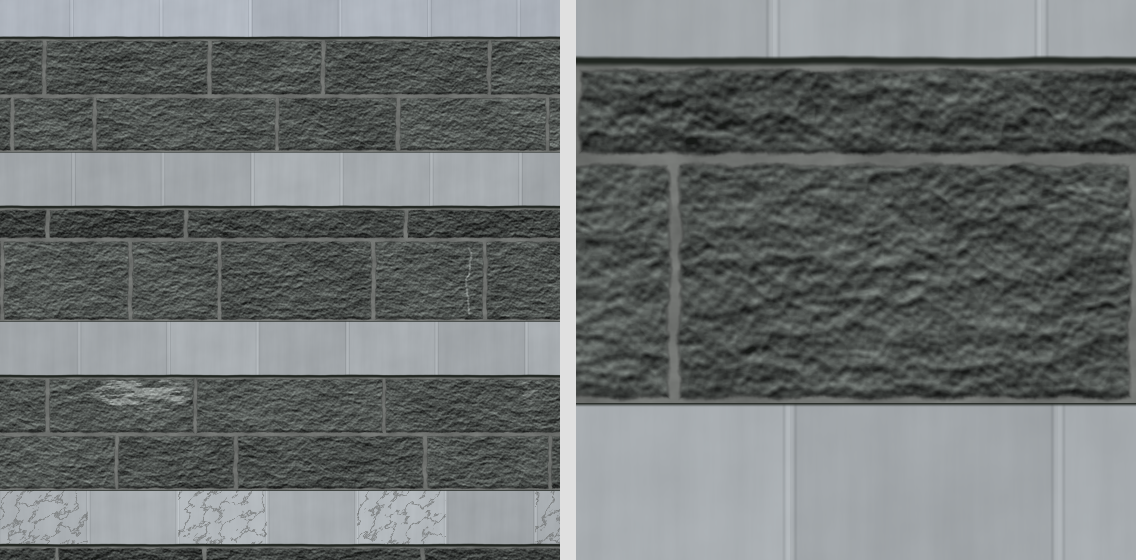
Left: the whole. Right: its middle third, enlarged.
Write a WebGL 1 fragment shader that draws this texture.

```glsl
precision highp float;
uniform vec2 u_resolution;

const float BAND_PITCH = 0.302;
const float SLAB_PITCH = 0.1597;
const float SLAB_HEIGHT = 0.0965;
const float SOFT = 0.0014;
const vec3 STONE = vec3(0.305, 0.322, 0.312);
const vec3 MORTAR = vec3(0.44, 0.45, 0.44);
const vec3 SHADOW = vec3(0.13, 0.15, 0.13);
const vec3 MARBLE = vec3(0.645, 0.665, 0.68);

vec2 hash2(vec2 p) {
  vec2 s = vec2(dot(p, vec2(127.1, 311.7)), dot(p, vec2(269.5, 183.3)));
  return fract(sin(s) * 43758.5);
}

// Distance to the nearest scattered cell point
float cells(vec2 p) {
  vec2 base = floor(p), f = p - base;
  float nearest = 2.0;
  for (int y = -1; y <= 1; y++) {
    for (int x = -1; x <= 1; x++) {
      vec2 o = vec2(float(x), float(y));
      vec2 d = o + hash2(base + o) - f;
      nearest = min(nearest, dot(d, d));
    }
  }
  return sqrt(nearest);
}

// Layered sines, roughly -1 to 1
float waves(vec2 p) {
  float sum = 0.0, amp = 0.5;
  for (int i = 0; i < 5; i++) {
    sum += amp * sin(p.x + 1.4 * sin(p.y));
    p = mat2(0.8, 0.6, -0.6, 0.8) * p * 1.9 + 2.7;
    amp *= 0.6;
  }
  return sum;
}

// Height of the split stone face
float relief(vec2 p) {
  vec2 w = p + 0.006 * vec2(waves(p * 32.0), waves(p * 36.0 + 7.0));
  return 0.5 * cells(w * vec2(36.0, 60.0))
       + 0.32 * cells(w * vec2(82.0, 130.0) + 5.0)
       + 0.2 * cells(p * vec2(180.0, 240.0));
}

// x: distance to the nearest upright joint, y: block number
vec2 joints(float x, vec4 j, float last) {
  vec4 d = abs(x - j);
  float gap = min(min(min(d.x, d.y), min(d.z, d.w)), abs(x - last));
  return vec2(gap, dot(step(j, vec4(x)), vec4(1.0)) + step(last, x));
}

// Joint spacing of each stone course; 2.0 lies off the wall
vec2 course(float x, float band, bool lower) {
  if (band < 0.5) return lower ? joints(x, vec4(0.022, 0.169, 0.495, 0.711), 0.978)
                               : joints(x, vec4(0.079, 0.374, 0.577, 0.874), 2.0);
  if (band < 1.5) return lower ? joints(x, vec4(0.004, 0.233, 0.392, 0.667), 0.866)
                               : joints(x, vec4(0.085, 0.332, 0.725, 2.0), 2.0);
  if (band < 2.5) return lower ? joints(x, vec4(0.208, 0.421, 0.759, 0.982), 2.0)
                               : joints(x, vec4(0.085, 0.349, 0.686, 2.0), 2.0);
  return joints(x, vec4(0.102, 0.365, 0.755, 2.0), 2.0);
}

// Pale streaky scar inside an ellipse
float scar(vec2 p, vec2 centre, vec2 size) {
  float edge = 1.0 - length((p - centre) / size);
  return smoothstep(0.0, 0.35, edge + 0.75 * waves(p * vec2(45.0, 190.0)) - 0.15)
       * smoothstep(-0.25, 0.2, edge);
}

// Pale upright crack
float crack(vec2 p, float x, float top, float bottom) {
  float bend = 0.006 * waves(vec2(p.y * 55.0, 2.0));
  float line = 1.0 - smoothstep(0.0005, 0.003, abs(p.x - x - bend));
  return line * smoothstep(top, top + 0.01, p.y) * (1.0 - smoothstep(bottom - 0.01, bottom, p.y));
}

vec3 stoneWall(vec2 p, float v, float band) {
  float split = abs(band - 1.0) < 0.5 ? 0.157 : 0.2025;
  bool lower = v > split;
  float top = lower ? split + 0.0045 : 0.105;
  float bottom = lower ? 0.2985 : split - 0.004;
  vec2 block = course(p.x + 0.0012 * waves(vec2(p.y * 60.0, band)), band, lower);
  float tone = hash2(vec2(block.y, band * 2.0 + float(lower))).x - 0.5;

  // Face lit from above
  float light = relief(p + vec2(0.0008, 0.003)) - relief(p);
  float value = 1.0 + 1.9 * light + 0.1 * waves(p * vec2(28.0, 45.0)) + 0.16 * tone;
  if (!lower && (band > 2.5 || abs(band - 1.0) < 0.5)) value -= 0.22;
  vec3 face = max(STONE * value, SHADOW * 0.65);
  float worn = 0.0;
  if (abs(band - 2.0) < 0.5) {
    worn = 0.8 * scar(p, vec2(0.255, 0.703), vec2(0.085, 0.032))
         + 0.35 * scar(p, vec2(0.943, 0.70), vec2(0.018, 0.035));
  } else if (abs(band - 1.0) < 0.5) {
    worn = 0.6 * crack(p, 0.836, 0.438, 0.565);
  }
  face = mix(face, vec3(0.58, 0.6, 0.59) * (1.0 + light), worn);

  // Mortar around ragged block edges
  float inside = min(block.x - 0.0042, min(v - top, bottom - v));
  inside += 0.0014 * waves(p * 130.0);
  vec3 mortar = MORTAR * (1.0 + 0.1 * waves(p * vec2(70.0, 110.0)));
  mortar *= 1.0 - 0.25 * smoothstep(-0.0025, 0.0, inside);
  face *= 1.0 - 0.4 * (1.0 - smoothstep(0.0, 0.006, bottom - v));
  return mix(mortar, face, smoothstep(-SOFT, SOFT, inside));
}

vec3 marbleSlab(vec2 p, float band) {
  float u = (p.x - 0.128 - 0.0033 * band * band) / SLAB_PITCH;
  float id = floor(u);
  float tone = hash2(vec2(id, band + 9.0)).y - 0.5;
  vec3 c = MARBLE * (1.0 + 0.07 * tone + 0.018 * waves(p * vec2(30.0, 40.0)));
  c *= 1.0 + 0.018 * waves(vec2(p.x * 140.0, p.y * 9.0 + id));
  c += band < 0.5 ? vec3(0.035, 0.04, 0.06) : vec3(0.0);
  // Every second slab of the lowest band is veined
  if (band > 2.5 && mod(id, 2.0) > 0.5) {
    float vein = abs(waves(vec2(p.x + p.y, p.y - p.x) * vec2(65.0, 38.0)));
    c = mix(c * 1.08, vec3(0.46, 0.47, 0.47), 0.75 * (1.0 - smoothstep(0.0, 0.2, vein)));
  }
  float seam = abs(u - floor(u + 0.5)) * SLAB_PITCH;
  c += 0.035 * (1.0 - smoothstep(0.001, 0.003, seam));
  return c - 0.05 * (1.0 - smoothstep(0.0, 0.0015, abs(seam - 0.0035)));
}

void main() {
  vec2 p = gl_FragCoord.xy / u_resolution;
  p.y = 1.0 - p.y;
  float band = floor((p.y + 0.031) / BAND_PITCH);
  float v = p.y + 0.031 - band * BAND_PITCH;
  float edge = v + 0.0005 * waves(vec2(p.x * 40.0, band));

  // Shadow line under each slab band, blending into the stone
  vec3 wall = mix(SHADOW, stoneWall(p, v, band), smoothstep(0.099, 0.103, edge));
  float slab = 1.0 - smoothstep(SLAB_HEIGHT - SOFT, SLAB_HEIGHT + SOFT, edge);
  slab *= smoothstep(0.0, SOFT * 2.0, v);
  vec3 color = mix(wall, marbleSlab(p, band), slab);
  color *= 1.0 - 0.07 * smoothstep(0.5, 1.3, length(p - vec2(0.4, 0.3)));
  gl_FragColor = vec4(color, 1.0);
}
```
